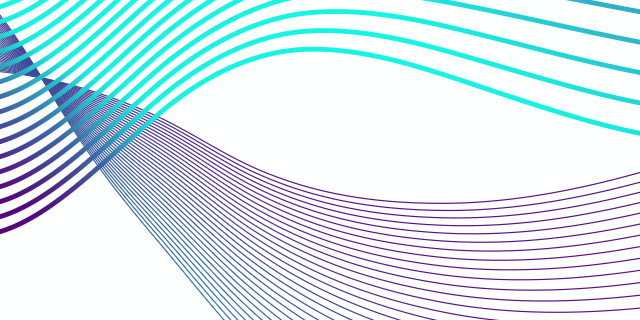
Give the GLSL for this background, as a Shadertoy shader.

```glsl
// Two ribbons of flowing lines on white: fine violet strands that fan out
// to the lower right, and bold cyan bands arching over them. Each ribbon is
// one smooth guide curve, repeated in a loop with a spacing that varies in x.

// Design space: 768 wide, 384 high, y pointing down.
const vec2 SPACE = vec2(768.0, 384.0);

// Cubic through two knots (x, y, slope); returns height and slope at x.
vec2 cubic(float x, vec3 a, vec3 b) {
    float w = b.x - a.x, t = (x - a.x) / w;
    float s = t * t * (3.0 - 2.0 * t);
    float height = mix(a.y, b.y, s)
        + w * t * (1.0 - t) * ((1.0 - t) * a.z - t * b.z);
    float slope = 6.0 * t * (1.0 - t) * (b.y - a.y) / w
        + (1.0 - t) * (1.0 - 3.0 * t) * a.z + t * (3.0 * t - 2.0) * b.z;
    return vec2(height, slope);
}

// Lowest bold band: rises from the left, crests, then falls to the right.
vec2 bandGuide(float x) {
    vec3 foot = vec3(0.0, 278.0, -0.3), climb = vec3(190.0, 137.0, -0.85);
    vec3 crest = vec3(375.0, 59.0, 0.0), fall = vec3(600.0, 112.0, 0.33);
    if (x < climb.x) return cubic(x, foot, climb);
    if (x < crest.x) return cubic(x, climb, crest);
    if (x < fall.x) return cubic(x, crest, fall);
    return cubic(x, fall, vec3(768.0, 160.0, 0.2));
}

// Upper edge of the fine strands: a long, shallow valley.
vec2 strandGuide(float x) {
    vec3 knee = vec3(185.0, 138.0, 0.45), slide = vec3(300.0, 199.0, 0.46);
    vec3 valley = vec3(530.0, 244.0, 0.0);
    if (x < knee.x) return cubic(x, vec3(0.0, 86.0, 0.1), knee);
    if (x < slide.x) return cubic(x, knee, slide);
    if (x < valley.x) return cubic(x, slide, valley);
    return cubic(x, valley, vec3(768.0, 207.0, -0.28));
}

// Spacing and its slope; strands cross over where the spacing is zero.
vec2 strandGap(float x) {
    float u = x - 50.0, r = sqrt(u * u + 1e4);
    return vec2(0.013 * u + 2.2 * u / r, 0.013 + 2.2e4 / (r * r * r));
}

vec2 bandGap(float x) {
    float t = clamp((x - 200.0) / 580.0, 0.0, 1.0);
    return vec2(18.0 + 18.5 * t * t * (3.0 - 2.0 * t),
                18.5 * 6.0 * t * (1.0 - t) / 580.0);
}

// Antialiased stroke along a curve given as (height, slope).
float stroke(float y, vec2 curve, float halfWidth, float pixel) {
    float d = abs(y - curve.x) / sqrt(1.0 + curve.y * curve.y);
    return clamp((halfWidth - d) / pixel + 0.5, 0.0, 1.0);
}

vec3 strandColor(vec2 p) {
    float t = smoothstep(-125.0, 65.0, 0.5 * p.x - 0.6 * p.y);
    return mix(vec3(0.17, 0.50, 0.69), vec3(0.35, 0.07, 0.51), t);
}

vec3 bandColor(vec2 p) {
    vec3 purple = vec3(0.33, 0.03, 0.48), blue = vec3(0.22, 0.47, 0.68);
    vec3 cyan = vec3(0.08, 0.96, 0.89), teal = vec3(0.19, 0.67, 0.77);
    float rise = 278.0 - p.y + 0.6 * p.x;
    vec3 c = mix(purple, blue, smoothstep(30.0, 200.0, rise));
    c = mix(c, cyan, smoothstep(150.0, 275.0, rise));
    return mix(c, teal, smoothstep(420.0, 780.0, p.x - 1.5 * p.y));
}

void mainImage(out vec4 fragColor, in vec2 fragCoord) {
    vec2 p = fragCoord / iResolution.xy * SPACE;
    p.y = SPACE.y - p.y;
    float pixel = SPACE.y / iResolution.y;
    vec3 color = vec3(0.995, 1.0, 1.0);

    // Fine strands, with gaps that widen away from the guide
    vec2 guide = strandGuide(p.x), gap = strandGap(p.x);
    float clear = 1.0;
    for (int i = 0; i < 30; i++) {
        float k = float(i);
        vec2 curve = guide + gap * k * (1.0 + 0.0148 * k);
        clear *= 1.0 - stroke(p.y, curve, 0.72, pixel);
    }
    color = mix(strandColor(p), color, clear);

    // Bold bands, stacked upward from the guide
    guide = bandGuide(p.x);
    gap = bandGap(p.x);
    float cover = 0.0;
    for (int i = 0; i < 18; i++) {
        cover = max(cover, stroke(p.y, guide - gap * float(i), 2.9, pixel));
    }
    color = mix(color, bandColor(p), cover);

    fragColor = vec4(color, 1.0);
}
```
